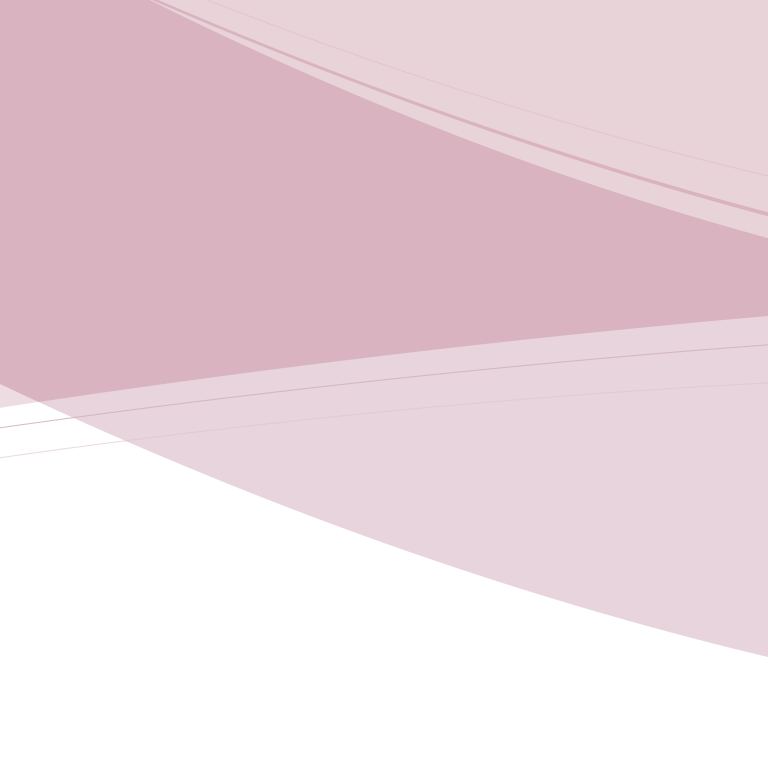
Reproduce this background procedurally as a WebGL 1 fragment shader.

```glsl
precision highp float;
// Overlapping rose, mauve and cream sweeps on white, with hairlines along them.
// Every edge is a parabola in x, measured downwards from the top of the canvas;
// flat colours are layered with antialiased masks on either side of each edge.
uniform vec2 u_resolution;

// Signed distance below the parabola k.x + k.y * x + k.z * x * x.
float below(vec2 p, vec3 k) {
  float slope = k.y + 2.0 * k.z * p.x;
  return (p.y - k.x - p.x * (k.y + k.z * p.x)) / sqrt(1.0 + slope * slope);
}

// Coverage of the side where d is positive, smoothed over about one pixel.
float fill(float d) {
  return clamp(d * u_resolution.y + 0.5, 0.0, 1.0);
}

// Coverage of a line of the given width centred on d = 0.
float stroke(float d, float width) {
  return fill(d + 0.5 * width) - fill(d - 0.5 * width);
}

void main() {
  vec2 p = gl_FragCoord.xy / u_resolution;
  p.y = 1.0 - p.y;

  vec3 white = vec3(1.0);
  vec3 rose = vec3(0.851, 0.702, 0.753);
  vec3 mauve = vec3(0.906, 0.831, 0.867);
  vec3 cream = vec3(0.910, 0.831, 0.847);
  vec3 blush = vec3(0.929, 0.867, 0.890);

  // Rising veil lightens rose to mauve; the falling edge opens to white.
  float veil = fill(below(p, vec3(0.531, -0.1523, 0.0328)));
  float open = fill(below(p, vec3(0.5, 0.4725, -0.117)));
  vec3 color = mix(mix(rose, mauve, veil), mix(blush, white, veil), open);

  // Hairlines that follow the veil across mauve and white.
  float upperHair = stroke(below(p, vec3(0.557, -0.1416, 0.0336)), 0.0014);
  float lowerHair = stroke(below(p, vec3(0.596, -0.1424, 0.045)), 0.0014);
  color = mix(color, vec3(0.82, 0.69, 0.75), 0.85 * upperHair);
  color = mix(color, vec3(0.86, 0.77, 0.81), 0.6 * lowerHair);

  // Cream sweep in the upper right corner with its two contour lines.
  color = mix(color, cream, fill(-below(p, vec3(-0.1024, 0.5524, -0.14))));
  float band = stroke(below(p, vec3(-0.0915, 0.474, -0.1035)), mix(0.003, 0.005, p.x));
  float contour = stroke(below(p, vec3(-0.113, 0.447, -0.105)), 0.0016);
  color = mix(color, rose, band);
  color = mix(color, rose, 0.4 * contour);

  gl_FragColor = vec4(color, 1.0);
}
```
